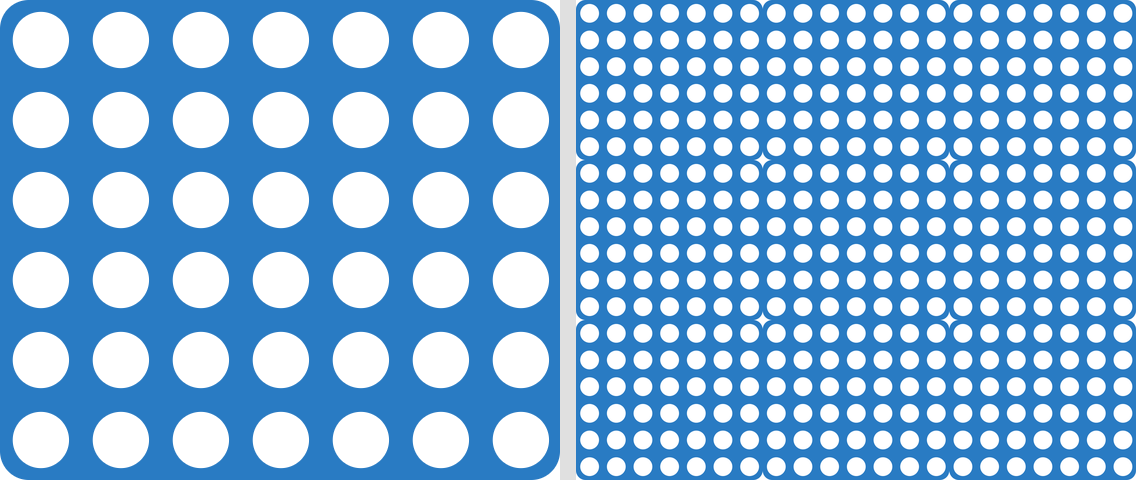
Left, the tile; right, the same tile 3 across and 3 down.
A Shadertoy shader for this pattern:

```glsl
const vec2 GRID = vec2(7.0, 6.0);            // dots across and down
const float DOT_RADIUS = 0.352;              // lengths are in grid cells
const vec2 DOT_CENTER = vec2(0.511, 0.5);
const float CORNER_RADIUS = 0.36;
const vec3 PANEL_BLUE = vec3(0.16, 0.482, 0.765);
const vec3 WHITE = vec3(1.0);

float roundedBox(vec2 p, vec2 halfSize, float radius) {
    vec2 q = abs(p) - halfSize + radius;
    return length(max(q, 0.0)) + min(max(q.x, q.y), 0.0) - radius;
}

// Antialiased fill of a signed distance, one pixel wide
float coverage(float dist, float pixel) {
    return clamp(0.5 - dist / pixel, 0.0, 1.0);
}

void mainImage(out vec4 fragColor, in vec2 fragCoord) {
    vec2 cells = fragCoord / iResolution.xy * GRID;
    float pixel = GRID.y / iResolution.y;

    // Panel with rounded corners
    float panel = coverage(roundedBox(cells - 0.5 * GRID, 0.5 * GRID, CORNER_RADIUS), pixel);

    // One round hole per cell
    float dots = coverage(length(fract(cells) - DOT_CENTER) - DOT_RADIUS, pixel);

    fragColor = vec4(mix(WHITE, PANEL_BLUE, panel * (1.0 - dots)), 1.0);
}
```
